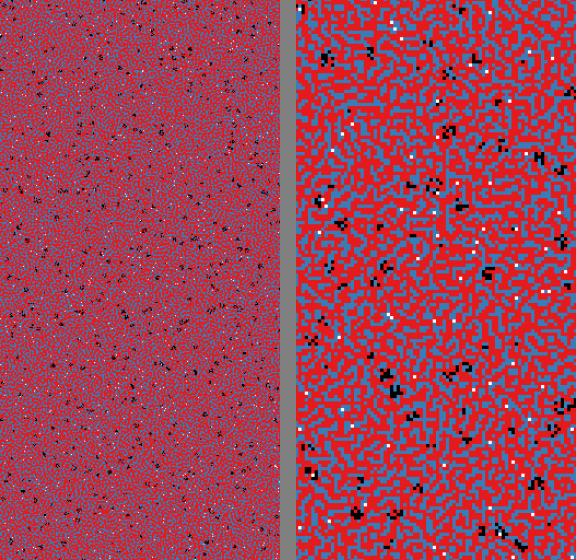
Left, the full canvas; right, a detail of the centre.
Write a Shadertoy shader that draws this texture.

```glsl
// Fine red and blue labyrinth of square cells, speckled with black clumps and white dots.

const vec3 RED = vec3(0.894, 0.102, 0.110);
const vec3 BLUE = vec3(0.216, 0.494, 0.722);
const vec3 BLACK = vec3(0.0);
const vec3 WHITE = vec3(1.0);

const float CELLS_ACROSS = 256.0;

// Integer hash of a lattice point, 0 to 1
float hash(ivec2 p, uint seed) {
    uint h = uint(p.x) * 374761393u + uint(p.y) * 668265263u + seed * 2246822519u;
    h = (h ^ (h >> 15)) * 2246822519u;
    h = (h ^ (h >> 13)) * 3266489917u;
    h ^= h >> 16;
    return float(h >> 8) / 16777216.0;
}

// Ring-shaped wave, a short sum for the Bessel function J0
float ringWave(float x) {
    return (1.0 + cos(x) + 2.0 * cos(0.866 * x) + 2.0 * cos(0.5 * x)) / 6.0;
}

// White noise filtered to one wavelength, scaled to unit variance
float labyrinth(ivec2 cell, float wavelength, float spread) {
    float sum = 0.0;
    float power = 0.0;
    for (int y = -4; y <= 4; y++) {
        for (int x = -4; x <= 4; x++) {
            float r = length(vec2(x, y));
            float weight = ringWave(6.2832 * r / wavelength)
                         * exp(-0.5 * r * r / (spread * spread));
            sum += weight * (hash(cell + ivec2(x, y), 1u) - 0.5);
            power += weight * weight;
        }
    }
    return sum / sqrt(power / 12.0);
}

// True where a cell belongs to a loose clump around a scattered centre
bool inClump(ivec2 cell, float tileSize, float chance, float fill) {
    if (hash(cell, 2u) > fill) return false;
    ivec2 tile = ivec2(floor(vec2(cell) / tileSize));
    for (int y = -1; y <= 1; y++) {
        for (int x = -1; x <= 1; x++) {
            ivec2 t = tile + ivec2(x, y);
            vec2 centre = (vec2(t) + vec2(hash(t, 3u), hash(t, 4u))) * tileSize;
            float radius = mix(0.9, 2.6, hash(t, 5u));
            if (hash(t, 6u) < chance && distance(vec2(cell), centre) < radius) return true;
        }
    }
    return false;
}

vec3 cellColour(ivec2 cell) {
    if (hash(cell, 7u) < 0.0045) return WHITE;
    if (inClump(cell, 8.0, 0.30, 0.42)) return BLACK;
    return labyrinth(cell, 3.1, 1.7) > 0.32 ? BLUE : RED;
}

void mainImage(out vec4 fragColor, in vec2 fragCoord) {
    float pixel = CELLS_ACROSS / iResolution.x;
    vec2 p = fragCoord * pixel - 0.5;
    ivec2 base = ivec2(floor(p));

    // Blend neighbouring cells only within one pixel of their border
    vec2 blend = clamp((fract(p) - 0.5) / pixel + 0.5, 0.0, 1.0);
    vec3 colour = vec3(0.0);
    for (int y = 0; y <= 1; y++) {
        for (int x = 0; x <= 1; x++) {
            vec2 share = mix(1.0 - blend, blend, vec2(x, y));
            float weight = share.x * share.y;
            if (weight > 0.0) colour += weight * cellColour(base + ivec2(x, y));
        }
    }
    fragColor = vec4(colour, 1.0);
}
```
